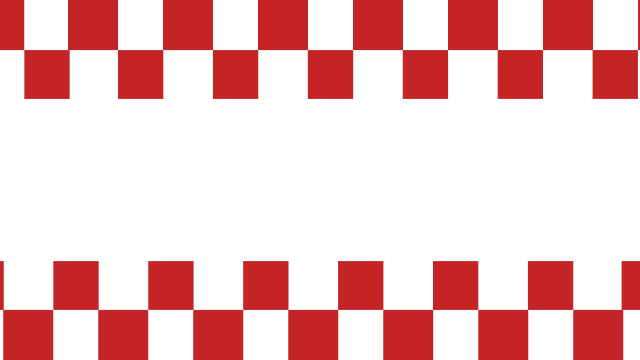
Give the GLSL for this background, as a WebGL 1 fragment shader.

```glsl
precision highp float;

uniform vec2 u_resolution;

// Coverage of one row of tiles, repeated along x from the first centre.
float tileRow(vec2 p, vec2 firstCentre, float spacing, vec2 halfSize, vec2 pixel) {
  vec2 q = p - firstCentre;
  float index = floor(q.x / spacing + 0.5);
  q.x -= index * spacing + 1.5 * step(index, 0.5); // end tile sits slightly inward
  vec2 cover = clamp((halfSize - abs(q)) / pixel + 0.5, 0.0, 1.0);
  return cover.x * cover.y;
}

void main() {
  // Layout grid of 768 by 432 units, measured from the top left
  vec2 grid = vec2(768.0, 432.0);
  vec2 pixel = grid / u_resolution;
  vec2 p = gl_FragCoord.xy * pixel;
  p.y = grid.y - p.y;

  // The lower border is the upper one turned by half a circle
  if (p.y > 216.0) p = vec2(829.5, 432.0) - p;

  // Wide tiles run past the canvas edge, narrow tiles lie inside them
  float outer = tileRow(p, vec2(-2.4, 25.1), 114.0, vec2(30.0, 35.0), pixel);
  float inner = tileRow(p, vec2(54.9, 89.4), 113.9, vec2(27.2, 29.3), pixel);

  vec3 white = vec3(1.0);
  vec3 red = vec3(0.77, 0.14, 0.15);
  gl_FragColor = vec4(mix(white, red, max(outer, inner)), 1.0);
}
```
